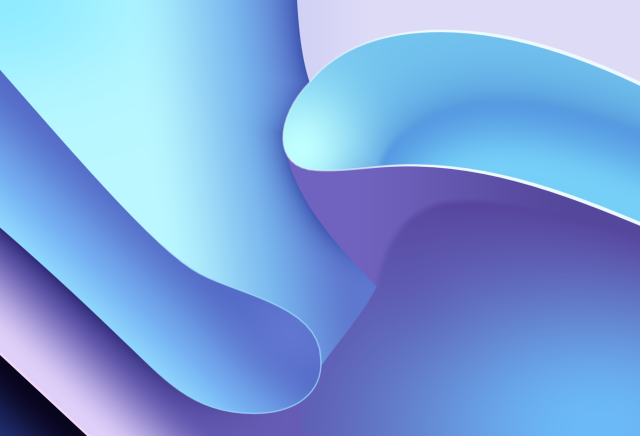
Reproduce this background procedurally as a WebGL 1 fragment shader.

```glsl
precision highp float;
// Abstract folded sheets: a cyan sheet, a rounded blue tongue, a curled lip and a violet hollow.
// Each outline is a chain of cubic curves turned into a signed distance, then layers are
// painted back to front with smooth gradients, contact shadows and thin bright rims.

uniform vec2 u_resolution;

const vec2 SPAN = vec2(7.68, 5.22); // canvas size in drawing units, y runs downward

// Adds one cubic curve to an outline state: x = distance, y = side (-1 inside).
vec2 trace(vec2 state, vec2 p, vec2 a, vec2 b, vec2 c, vec2 d) {
  vec2 q0 = a;
  for (int i = 1; i <= 16; i++) {
    float t = float(i) / 16.0, s = 1.0 - t;
    vec2 q1 = s * s * s * a + 3.0 * s * t * (s * b + t * c) + t * t * t * d;
    vec2 e = q1 - q0, w = p - q0;
    state.x = min(state.x, length(w - e * clamp(dot(w, e) / dot(e, e), 0.0, 1.0)));
    if ((q0.x > p.x) != (q1.x > p.x) && w.x * e.y / e.x > w.y) state.y = -state.y;
    q0 = q1;
  }
  return state;
}

vec2 traceLine(vec2 state, vec2 p, vec2 a, vec2 b) {
  return trace(state, p, a, mix(a, b, 0.333), mix(a, b, 0.667), b);
}

float tongueShape(vec2 p) {
  vec2 s = vec2(9.0, 1.0);
  s = trace(s, p, vec2(-0.5, 0.27), vec2(0.6, 1.5), vec2(1.7, 2.84), vec2(2.3, 3.22));
  s = trace(s, p, vec2(2.3, 3.22), vec2(2.75, 3.52), vec2(3.84, 3.62), vec2(3.85, 4.3));
  s = trace(s, p, vec2(3.85, 4.3), vec2(3.88, 4.7), vec2(3.55, 4.95), vec2(3.05, 4.95));
  s = trace(s, p, vec2(3.05, 4.95), vec2(2.3, 4.95), vec2(1.95, 4.52), vec2(1.5, 4.1));
  s = trace(s, p, vec2(1.5, 4.1), vec2(1.0, 3.62), vec2(0.4, 3.05), vec2(-0.5, 2.3));
  return s.x * s.y;
}

float lipShape(vec2 p) {
  vec2 s = vec2(9.0, 1.0);
  s = trace(s, p, vec2(8.2, 1.27), vec2(7.2, 0.72), vec2(6.2, 0.37), vec2(5.3, 0.37));
  s = trace(s, p, vec2(5.3, 0.37), vec2(4.6, 0.37), vec2(4.05, 0.58), vec2(3.72, 0.98));
  s = trace(s, p, vec2(3.72, 0.98), vec2(3.3, 1.4), vec2(3.25, 2.02), vec2(3.8, 2.04));
  s = trace(s, p, vec2(3.8, 2.04), vec2(4.2, 2.06), vec2(4.5, 1.97), vec2(5.0, 1.98));
  s = trace(s, p, vec2(5.0, 1.98), vec2(6.1, 2.0), vec2(7.1, 2.43), vec2(8.2, 2.9));
  return s.x * s.y;
}

// Everything right of the cyan sheet.
float rightShape(vec2 p) {
  vec2 s = vec2(9.0, 1.0);
  s = trace(s, p, vec2(3.55, -0.3), vec2(3.57, 0.2), vec2(3.6, 0.65), vec2(3.72, 1.0));
  s = traceLine(s, p, vec2(3.72, 1.0), vec2(3.4, 1.6));
  s = trace(s, p, vec2(3.4, 1.6), vec2(3.45, 2.3), vec2(4.0, 2.9), vec2(4.52, 3.43));
  s = trace(s, p, vec2(4.52, 3.43), vec2(4.3, 3.9), vec2(3.65, 4.5), vec2(3.62, 4.85));
  s = traceLine(s, p, vec2(3.62, 4.85), vec2(3.621, 6.0));
  s = traceLine(s, p, vec2(3.621, 6.0), vec2(8.2, 6.0));
  return s.x * s.y;
}

// A crease from tail through start, crest and end; negative above it.
float crease(vec2 p, vec2 tail, vec2 start, vec2 crest, vec2 end) {
  vec2 s = traceLine(vec2(9.0, 1.0), p, tail, start);
  float rise = start.y - crest.y;
  s = trace(s, p, start, start + vec2(0.1, -0.55 * rise), crest - vec2(0.6, -0.02), crest);
  s = trace(s, p, crest, crest + vec2(0.75, -0.02), mix(crest, end, vec2(0.66, 0.42)), end);
  return s.x * s.y;
}

float glow(vec2 p, vec2 center, vec2 radius) {
  vec2 d = (p - center) / radius;
  return exp(-dot(d, d));
}

float fill(float d, float px) { return smoothstep(px, -px, d); }

float rim(float d, float width, float px) {
  return smoothstep(width + px, max(width - px, 0.0), abs(d));
}

void main() {
  vec2 uv = gl_FragCoord.xy / u_resolution;
  vec2 p = vec2(uv.x, 1.0 - uv.y) * SPAN;
  float px = 0.75 * SPAN.y / u_resolution.y;
  float tongue = tongueShape(p), lip = lipShape(p), right = rightShape(p);
  float across = dot(p, vec2(-0.69, 0.72)); // runs across the diagonal bands

  // Cyan sheet, darkening toward its right edge
  float bend = p.x + 0.15 * (1.0 - p.y);
  vec3 col = mix(vec3(0.73, 0.97, 1.0), vec3(0.46, 0.70, 0.93), smoothstep(1.6, 3.2, bend));
  col = mix(col, vec3(0.37, 0.47, 0.81), smoothstep(2.8, 3.9, bend));
  col = mix(col, vec3(0.52, 0.91, 1.0), 0.8 * glow(p, vec2(0.0), vec2(1.6, 1.0)));
  float shade = exp(-6.0 * abs(right)) * (1.0 - smoothstep(2.6, 3.5, p.y));
  col = mix(col, vec3(0.17, 0.25, 0.62), 0.65 * shade);

  // Pink apron under the tongue and the navy corner
  vec3 apron = mix(vec3(0.40, 0.36, 0.71), vec3(0.88, 0.82, 0.98), smoothstep(1.95, 2.95, across));
  apron = mix(apron, vec3(0.18, 0.16, 0.46), exp(-5.0 * abs(tongue)) * smoothstep(3.6, 0.8, p.x));
  col = mix(col, apron, step(0.9, across));
  float corner = dot(p - vec2(0.0, 4.25), vec2(0.68, -0.733));
  vec3 navy = mix(vec3(0.03, 0.02, 0.12), vec3(0.13, 0.18, 0.44), smoothstep(0.05, 0.8, -corner));
  col = mix(col, navy, fill(corner, px));
  col = mix(col, vec3(1.0, 0.88, 0.95), 0.6 * rim(corner - 0.015, 0.012, px));

  // Violet hollow, its underside and the lavender backdrop
  float fold = crease(p, vec2(3.0, 3.43), vec2(4.52, 3.43), vec2(5.5, 2.41), vec2(8.2, 3.07));
  vec3 hollow = mix(vec3(0.36, 0.29, 0.65), vec3(0.42, 0.73, 0.97), glow(p, vec2(7.2, 5.1), vec2(2.8, 1.7)));
  hollow = mix(hollow, vec3(0.32, 0.23, 0.57), 0.6 * exp(-2.5 * abs(fold)) * smoothstep(4.4, 5.6, p.x));
  vec3 under = mix(vec3(0.44, 0.39, 0.75), vec3(0.33, 0.28, 0.61), smoothstep(4.0, 7.0, p.x));
  hollow = mix(hollow, under, fill(fold, 0.06));
  vec3 backdrop = mix(vec3(0.82, 0.82, 0.96), vec3(0.87, 0.86, 0.97), smoothstep(3.5, 4.6, p.x));
  col = mix(col, mix(backdrop, hollow, step(1.5, p.y)), fill(right, px));

  // Tongue
  vec3 blade = mix(vec3(0.33, 0.42, 0.78), vec3(0.47, 0.71, 0.96), smoothstep(0.6, 1.7, across));
  blade = mix(blade, vec3(0.58, 0.87, 1.0), smoothstep(1.45, 2.1, across));
  blade = mix(blade, vec3(0.40, 0.48, 0.83), 0.7 * glow(p, vec2(3.5, 4.0), vec2(0.6, 0.5)));
  col = mix(col, blade, fill(tongue, px));
  col = mix(col, vec3(0.62, 0.88, 1.0), 0.7 * rim(tongue, 0.008, px) * smoothstep(1.5, 2.6, p.x));

  // Curled lip with its inner pocket
  float pocket = crease(p, vec2(3.0, 2.3), vec2(4.55, 2.0), vec2(5.9, 1.22), vec2(8.2, 1.78));
  vec3 outer = mix(vec3(0.46, 0.78, 0.94), vec3(0.34, 0.61, 0.87), exp(-2.5 * abs(pocket)));
  outer = mix(outer, vec3(0.75, 1.0, 1.0), glow(p, vec2(3.6, 1.8), vec2(0.75, 0.8)));
  vec3 inner = mix(vec3(0.34, 0.61, 0.89), vec3(0.46, 0.81, 0.97), smoothstep(0.0, 0.8, pocket));
  col = mix(col, mix(inner, outer, fill(pocket, 0.05)), fill(lip, px));
  float shine = mix(0.45, 1.0, smoothstep(3.6, 5.2, p.x));
  col = mix(col, vec3(0.93, 0.98, 1.0), shine * rim(lip, mix(0.010, 0.022, smoothstep(4.0, 7.0, p.x)), px));

  gl_FragColor = vec4(col, 1.0);
}
```
